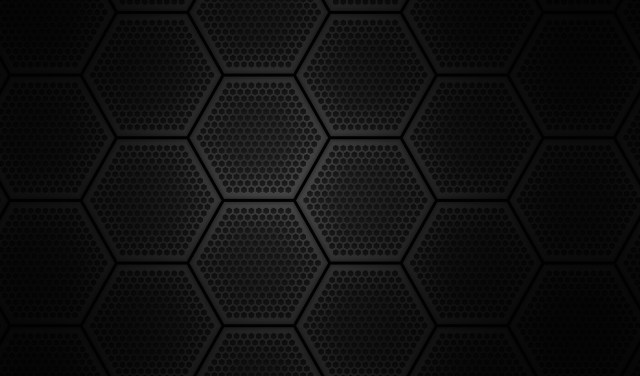
Give the GLSL for this background, as a Shadertoy shader.

```glsl
// Dark honeycomb of perforated metal plates under one soft spot of light.
// Plates (6 columns of 3) and their holes share one hexagonal lattice function;
// all repeats are whole and the light is periodic, so the canvas tiles.

const float ROOT3 = 1.7320508;

// Offset from the nearest point of a centred rectangular lattice
vec2 latticeOffset(vec2 p, vec2 period) {
    vec2 a = mod(p + 0.5 * period, period) - 0.5 * period;
    vec2 b = mod(p, period) - 0.5 * period;
    return dot(a, a) < dot(b, b) ? a : b;
}

// Distance from the centre of a flat-topped hexagon, measured to its sides
float hexDistance(vec2 p) {
    p = abs(p);
    return max(p.y, 0.5 * ROOT3 * p.x + 0.5 * p.y);
}

// Antialiased coverage of the region where d is negative
float coverage(float d, float pixel) {
    return clamp(0.5 - d / pixel, 0.0, 1.0);
}

void mainImage(out vec4 fragColor, in vec2 fragCoord) {
    vec2 uv = fragCoord / iResolution.xy;

    // Large plates, in units of the hexagon's side
    vec2 scale = vec2(9.0, 3.0 * ROOT3);
    vec2 plate = latticeOffset((uv - vec2(0.571, 0.467)) * scale, vec2(3.0, ROOT3));
    float pixel = max(scale.x / iResolution.x, scale.y / iResolution.y);
    float fromCentre = hexDistance(plate);
    float toSeam = 0.5 * ROOT3 - fromCentre;

    // Metal: darker in the middle, with a slight falloff beside the seams
    float tone = mix(0.175, 0.25, smoothstep(0.3, 0.78, fromCentre));
    tone *= mix(0.8, 1.0, smoothstep(0.02, 0.08, toSeam));

    // Small upright hexagonal holes, kept within eight rings of the plate centre
    float pitch = 0.104;
    vec2 hole = latticeOffset(plate / pitch, vec2(1.0, ROOT3));
    float ring = hexDistance(plate / pitch - hole) * 2.0 / ROOT3;
    float inPatch = step(ring, 8.3);
    float holePixel = pixel / pitch;
    float opening = inPatch * coverage(hexDistance(hole.yx) - 0.385, holePixel);
    float lip = inPatch * coverage(hexDistance(hole.yx + vec2(0.09, -0.03)) - 0.385, holePixel);

    // Lit lower lip, then a recess shaded from the top
    tone *= 1.0 + 0.15 * lip * (1.0 - opening);
    tone = mix(tone, 0.102 - 0.05 * hole.y, opening);

    // Periodic spot of light, left of the middle
    vec2 fromLight = sin(3.14159265 * (uv - vec2(0.45, 0.52)));
    float light = 1.04 * exp(-dot(fromLight * fromLight, vec2(1.6, 0.65)));
    tone *= light;

    // Black seams between the plates
    float seam = coverage(toSeam - 0.021, pixel);
    tone = mix(tone, 0.002, seam);

    fragColor = vec4(vec3(tone), 1.0);
}
```
